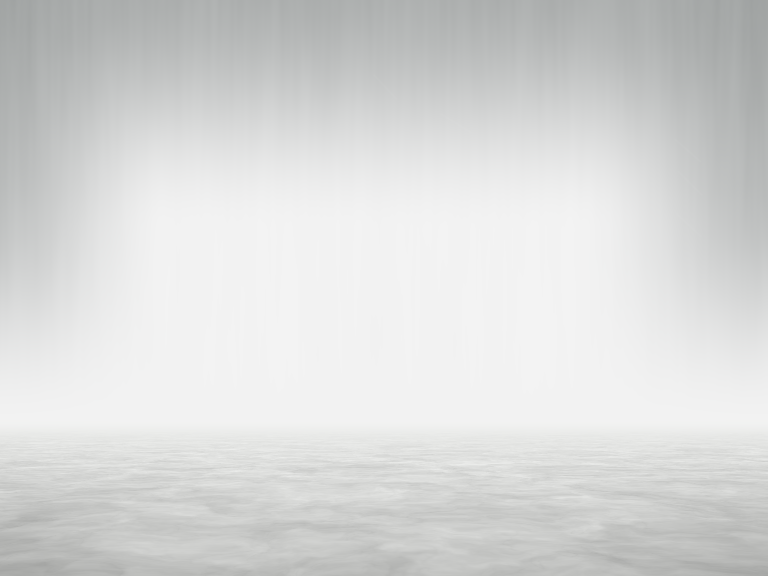
This background is drawn by a WebGL 2 fragment shader. Its source:

```glsl
#version 300 es
precision highp float;

#define HORIZON 0.265
#define LIGHT_X 0.49
#define PEAK_LIGHT 0.95
#define WALL_SHADE 0.34
#define FLOOR_SHADE 0.20
#define STREAK_GAIN 0.045
#define MARBLE_GAIN 0.13
#define SCRATCHES 9
#define WALL_TINT vec3(-0.009, 0.004, 0.001)
#define FLOOR_TINT vec3(0.0, 0.004, -0.003)

uniform vec2 u_resolution;
out vec4 fragColor;

float hash(vec2 p) {
    vec3 q = fract(vec3(p.xyx) * 0.1031);
    q += dot(q, q.yzx + 33.33);
    return fract((q.x + q.y) * q.z);
}

vec2 gradient(vec2 cell) {
    float angle = 6.2832 * hash(cell);
    return vec2(cos(angle), sin(angle));
}

float gradientNoise(vec2 p) {
    vec2 i = floor(p), f = fract(p);
    vec2 w = f * f * f * (f * (f * 6.0 - 15.0) + 10.0);
    vec2 e = vec2(0.0, 1.0);
    float low = mix(dot(gradient(i), f), dot(gradient(i + e.yx), f - e.yx), w.x);
    float high = mix(dot(gradient(i + e), f - e), dot(gradient(i + e.yy), f - e.yy), w.x);
    return mix(low, high, w.y);
}

float fbm(vec2 p) {
    float sum = 0.0, gain = 0.5;
    for (int i = 0; i < 5; i++) {
        sum += gain * gradientNoise(p);
        p = mat2(1.6, 1.2, -1.2, 1.6) * p + 7.3;
        gain *= 0.55;
    }
    return sum;
}

// Vertical brush marks at several widths
float wallStreaks(vec2 uv) {
    float sum = 0.0, gain = 0.4;
    vec2 scale = vec2(18.0, 1.3);
    for (int i = 0; i < 4; i++) {
        sum += gain * gradientNoise(uv * scale + float(i) * 19.7);
        scale *= vec2(2.1, 1.7);
        gain *= 0.8;
    }
    return sum;
}

// Faint slanted scratches on the upper wall
float wallScratches(vec2 uv) {
    float sum = 0.0;
    for (int i = 0; i < SCRATCHES; i++) {
        vec2 seed = vec2(float(i) * 3.7, 11.0);
        vec2 center = vec2(0.4 + 0.6 * hash(seed), 0.58 + 0.4 * hash(seed + 5.0));
        float angle = mix(-1.0, -0.4, hash(seed + 9.0));
        vec2 along = vec2(cos(angle), sin(angle));
        vec2 p = uv - center;
        float reach = clamp(dot(p, along), -0.025, 0.025);
        sum += 1.0 - smoothstep(0.0, 0.0025, length(p - along * reach));
    }
    return sum;
}

vec3 wallColor(vec2 uv) {
    float side = smoothstep(0.26, 0.52, abs(uv.x - LIGHT_X));
    float top = 0.79 * smoothstep(0.6, 1.04, uv.y);
    side *= 0.65 * smoothstep(0.25, 0.7, uv.y);
    float shade = 1.0 - (1.0 - top) * (1.0 - side);
    float detail = STREAK_GAIN * wallStreaks(uv) * (0.25 + shade);
    detail += 0.02 * fbm(uv * 6.0) * shade;
    detail += 0.012 * wallScratches(uv) * shade;
    detail *= smoothstep(HORIZON, 0.42, uv.y);
    return PEAK_LIGHT - WALL_SHADE * shade + detail + WALL_TINT * shade;
}

// Marbled concrete receding to the horizon
vec3 floorColor(vec2 uv) {
    float depth = clamp((HORIZON - uv.y) / HORIZON, 0.0, 1.0);
    float recede = 1.0 / (depth + 0.12);
    vec2 ground = vec2((uv.x - LIGHT_X) * 5.0, 3.0) * recede;
    vec2 warp = vec2(fbm(ground * 0.6), fbm(ground * 0.6 + 31.0));
    float marble = fbm(ground * vec2(0.8, 1.7) + 1.8 * warp);
    float grain = fbm(ground * vec2(3.0, 7.0) + 3.0 * warp);
    float vein = exp(-30.0 * abs(fbm(ground + 1.2 * warp + 50.0)));
    float detail = MARBLE_GAIN * (marble + 0.55 * grain) - 0.018 * (vein - 0.2);
    detail *= smoothstep(0.0, 0.3, depth);
    float edge = smoothstep(0.2, 0.55, abs(uv.x - LIGHT_X));
    float level = PEAK_LIGHT - 0.01 - FLOOR_SHADE * pow(depth, 0.75);
    level -= 0.07 * edge * depth;
    return level + detail + FLOOR_TINT;
}

void main() {
    vec2 uv = gl_FragCoord.xy / u_resolution;
    // Soft haze joins the floor to the wall
    float wallMix = smoothstep(HORIZON - 0.025, HORIZON + 0.015, uv.y);
    vec3 color = mix(floorColor(uv), wallColor(uv), wallMix);
    fragColor = vec4(clamp(color, 0.0, 1.0), 1.0);
}
```
